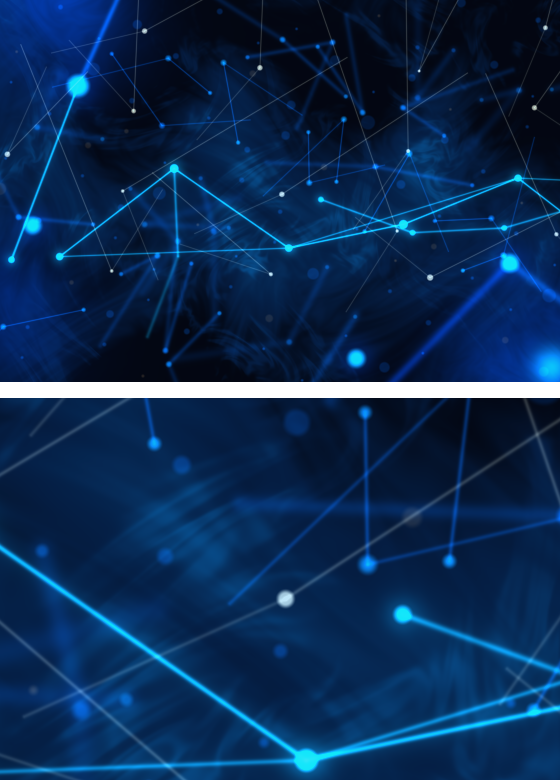
Top, the full canvas; bottom, a detail of the centre.
A Shadertoy shader for this background:

```glsl
// Glowing blue network of linked nodes floating over a dark nebula.
const vec3 CYAN  = vec3(0.04, 0.72, 0.96);
const vec3 AZURE = vec3(0.01, 0.34, 0.78);
const vec3 ROYAL = vec3(0.00, 0.18, 0.60);
const vec3 PALE  = vec3(0.62, 0.64, 0.56);
const vec3 AMBER = vec3(0.36, 0.28, 0.16);

float hash(float n) { return fract(sin(n * 12.9898 + 4.1) * 4375.85); }
// Evenly spread point number n in the unit square.
vec2 scatter(float n, float seed) {
    return fract(vec2(hash(seed), hash(seed + 7.0)) + n * vec2(0.7549, 0.5698));
}
vec2 polar(float angle, float len) { return len * vec2(cos(angle), sin(angle)); }
float segmentDist(vec2 p, vec2 a, vec2 b) {
    vec2 pa = p - a, ba = b - a;
    return length(pa - ba * clamp(dot(pa, ba) / dot(ba, ba), 0.0, 1.0));
}
float bell(float d, float width) { return exp(-d * d / (width * width)); }
float blob(vec2 p, vec2 c, float radius) { return bell(length(p - c), radius); }
float disc(vec2 p, vec2 c, float radius, float soft) {
    return 1.0 - smoothstep(radius - soft, radius + soft, length(p - c));
}
float link(vec2 p, vec2 a, vec2 b, float width) { return bell(segmentDist(p, a, b), width); }
// Thin core wrapped in a faint halo.
float glowLink(vec2 p, vec2 a, vec2 b, float width) {
    float d = segmentDist(p, a, b);
    return bell(d, width) + 0.18 * exp(-d / (width * 3.5));
}
float glowNode(vec2 p, vec2 c, float radius) {
    return disc(p, c, radius, 0.003) + 0.25 * blob(p, c, radius * 2.2);
}
// Layered, warped sines.
float haze(vec2 p) {
    float sum = 0.0, amp = 0.5;
    for (int i = 0; i < 6; i++) {
        p += 0.5 * sin(p.yx * 1.3 + float(i));
        sum += amp * sin(p.x) * cos(p.y);
        p = mat2(1.5, 1.1, -1.1, 1.5) * p;
        amp *= 0.68;
    }
    return 0.5 + 0.6 * sum;
}
vec3 nebula(vec2 p, float right) {
    float cloud = haze(p * 4.5 + 2.0);
    float filament = bell(haze(p * 5.5 + 9.0) - 0.5, 0.08);
    float t = 0.62 * cloud + 0.30 * bell(p.y - 0.42, 0.24) + 0.3 * filament * cloud - 0.06;
    t += 0.30 * blob(p, vec2(0.62, 0.76), 0.15) + 0.25 * blob(p, vec2(1.1, 0.56), 0.2);
    t -= 0.45 * blob(p, vec2(0.38, 0.74), 0.16) + 0.5 * blob(p, vec2(0.94, 0.76), 0.16);
    t -= 0.40 * blob(p, vec2(0.5, 0.02), 0.3) + 0.4 * blob(p, vec2(right, 0.92), 0.4);
    vec3 col = mix(vec3(0.01, 0.025, 0.07), vec3(0.02, 0.12, 0.27), smoothstep(0.05, 0.55, t));
    col = mix(col, vec3(0.03, 0.31, 0.56), smoothstep(0.48, 1.1, t));
    float corners = blob(p, vec2(0.12, 1.0), 0.22) + 0.7 * blob(p, vec2(0.0, 0.2), 0.2)
                  + blob(p, vec2(right, 0.0), 0.27);
    return mix(col, vec3(0.01, 0.23, 0.68), min(corners * (0.4 + 0.7 * haze(p * 6.0)), 1.0));
}
// Node i of a zigzag strand.
vec2 strandNode(float i, vec2 start, vec2 size, float phase) {
    return start + size * vec2(i, sin(2.35 * i + phase));
}
// Large blurred lights lie on an ellipse about the middle.
vec2 orbCenter(float i, float right) {
    return vec2(right * 0.5, 0.5) + vec2(0.66, 0.46) * polar(2.5 + 0.84 * i, 1.0);
}
// Bent pairs of links, two thirds of them out of focus.
vec3 backWeb(vec2 p) {
    vec3 sum = vec3(0.0);
    for (float i = 0.0; i < 27.0; i++) {
        vec2 a = vec2(0.2, 0.1) + vec2(1.25, 0.8) * scatter(i, 3.0);
        vec2 b = a + polar(6.283 * hash(i + 20.0), 0.1 + 0.16 * hash(i));
        vec2 c = b + polar(6.283 * hash(i + 50.0), 0.15 + 0.2 * hash(i + 9.0));
        float blur = mod(i, 3.0);
        float line = link(p, a, b, 0.002 + 0.004 * blur) + 0.7 * link(p, b, c, 0.002 + 0.005 * blur);
        float dots = disc(p, a, 0.005, 0.003) + disc(p, b, 0.007, 0.004);
        vec3 tint = mix(AZURE, CYAN, 0.6 * hash(i + 4.0));
        sum += AZURE * line * (0.42 - 0.12 * blur) + tint * dots * (0.75 - 0.2 * blur);
    }
    return sum;
}
// Long hair-thin links with small warm nodes.
vec3 paleWeb(vec2 p, float right) {
    float sum = 0.0;
    for (float i = 0.0; i < 15.0; i++) {
        vec2 a = vec2(right, 0.75) * scatter(i, 11.0) + vec2(0.0, 0.24);
        vec2 b = a + polar(0.4 + 2.4 * hash(i + 31.0), 0.25 + 0.6 * hash(i + 2.0));
        vec2 c = a + polar(6.283 * hash(i + 70.0), 0.25);
        sum += 0.27 * link(p, a, b, 0.0018) + 0.18 * link(p, a, c, 0.0018);
        sum += disc(p, a, 0.003 + 0.005 * hash(i + 5.0), 0.0025);
    }
    return PALE * sum;
}
vec3 dust(vec2 p, float right) {
    vec3 sum = vec3(0.0);
    for (float i = 0.0; i < 80.0; i++) {
        float size = hash(i + 40.0);
        float radius = 0.003 + 0.016 * size * size * size;
        vec3 tint = mod(i, 5.0) < 1.0 ? AMBER : AZURE;
        sum += tint * disc(p, scatter(i, 17.0) * vec2(right, 1.0), radius, 0.003) * mix(0.5, 0.18, size);
    }
    return sum;
}
vec3 brightStrands(vec2 p) {
    const vec2 start = vec2(0.156, 0.43), size = vec2(0.3, 0.13);
    const vec2 start2 = vec2(0.84, 0.42), size2 = vec2(0.24, 0.06);
    float sum = 0.0;
    for (float i = 0.0; i < 5.0; i++) {
        vec2 a = strandNode(i, start, size, -0.9), b = strandNode(i + 1.0, start, size, -0.9);
        vec2 d = strandNode(i, start2, size2, 1.3), e = strandNode(i + 1.0, start2, size2, 1.3);
        sum += 0.75 * glowLink(p, a, b, 0.0023) + glowNode(p, a, 0.008 + 0.004 * hash(i + 3.0));
        sum += 0.5 * glowLink(p, d, e, 0.0028) + 0.8 * glowNode(p, d, 0.007);
        if (mod(i, 2.0) < 1.0) sum += 0.45 * glowLink(p, a, strandNode(i + 2.0, start, size, -0.9), 0.0022);
        vec2 foot = a + vec2(0.01, -0.23);
        if (i == 1.0) sum += 0.45 * glowLink(p, a, foot, 0.0035) + 0.25 * link(p, foot, foot - vec2(0.08, 0.21), 0.005);
    }
    return CYAN * sum;
}
vec3 orbsAndBeams(vec2 p, float right) {
    vec2 upper = orbCenter(0.0, right), lower = orbCenter(4.0, right), tip = vec2(0.03, 0.32);
    vec3 sum = CYAN * (0.75 * glowLink(p, upper, tip, 0.003) + glowNode(p, tip, 0.008));
    sum += AZURE * 0.7 * link(p, upper, vec2(0.32, 1.03), 0.007);
    sum += ROYAL * 0.7 * link(p, lower, vec2(0.98, -0.05), 0.012);
    sum += AZURE * 0.5 * link(p, lower, vec2(right + 0.05, 0.18), 0.011);
    for (float i = 0.0; i < 5.0; i++) {
        if (i == 2.0) continue;
        float radius = 0.016 + 0.014 * hash(i + 8.0);
        sum += CYAN * disc(p, orbCenter(i, right), radius, 0.010) + ROYAL * 0.4 * blob(p, orbCenter(i, right), radius * 2.2);
    }
    return sum + CYAN * 0.8 * blob(p, vec2(right - 0.02, 0.04), 0.045);
}
void mainImage(out vec4 fragColor, in vec2 fragCoord) {
    vec2 p = fragCoord / iResolution.y;
    float right = iResolution.x / iResolution.y;
    vec3 col = nebula(p, right) + dust(p, right) + backWeb(p) + paleWeb(p, right);
    fragColor = vec4(min(col + brightStrands(p) + orbsAndBeams(p, right), vec3(0.75, 0.90, 0.98)), 1.0);
}
```
